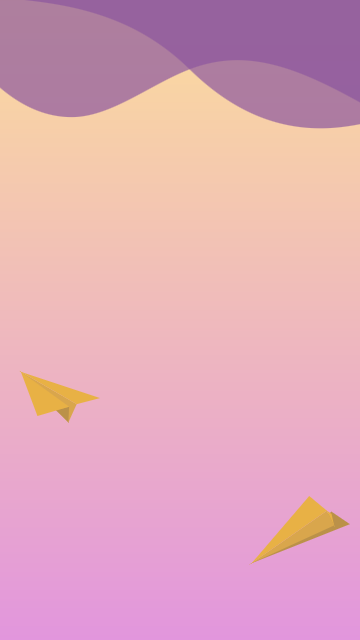
A Shadertoy shader for this background:

```glsl
// Two gold paper planes in a peach-to-orchid sky under overlapping violet waves.

const vec3 SKY_TOP = vec3(0.988, 0.866, 0.612);
const vec3 SKY_BOTTOM = vec3(0.886, 0.588, 0.866);
const vec3 VIOLET = vec3(0.545, 0.333, 0.620);
const float WAVE_OPACITY = 0.69;
const vec3 GOLD = vec3(0.910, 0.694, 0.270);
const vec3 GOLD_SHADE = vec3(0.851, 0.651, 0.300);
const vec3 GOLD_DARK = vec3(0.735, 0.570, 0.285);

// Wave knots: x, height, slope
const int KNOTS = 5;
const vec3 FALLING_WAVE[KNOTS] = vec3[KNOTS](
    vec3(0.000, 1.004, -0.056), vec3(0.264, 0.979, -0.174),
    vec3(0.528, 0.891, -0.550), vec3(0.891, 0.7995, 0.0),
    vec3(1.000, 0.806, 0.110));
const vec3 ROLLING_WAVE[KNOTS] = vec3[KNOTS](
    vec3(0.000, 0.863, -0.478), vec3(0.199, 0.817, 0.0),
    vec3(0.528, 0.892, 0.214), vec3(0.660, 0.906, 0.0),
    vec3(1.000, 0.840, -0.310));

// Smooth curve through the knots (cubic Hermite)
float waveHeight(float x, vec3 knots[KNOTS]) {
    float height = knots[0].y;
    for (int i = 0; i < KNOTS - 1; i++) {
        vec3 a = knots[i], b = knots[i + 1];
        if (x < a.x) break;
        float span = b.x - a.x;
        float t = clamp((x - a.x) / span, 0.0, 1.0);
        float s = 1.0 - t;
        height = mix(a.y, b.y, t * t * (3.0 - 2.0 * t))
               + span * t * s * (a.z * s - b.z * t);
    }
    return height;
}

float waveMask(vec2 uv, vec3 knots[KNOTS]) {
    float d = uv.y - waveHeight(uv.x, knots);
    return clamp(d / fwidth(d) + 0.5, 0.0, 1.0);
}

float cross2(vec2 a, vec2 b) {
    return a.x * b.y - a.y * b.x;
}

float edgeDistance(vec2 p, vec2 a, vec2 b) {
    return cross2(b - a, p - a) / length(b - a);
}

// Lays one antialiased triangular facet over the colour
void facet(inout vec3 color, vec2 uv, vec2 a, vec2 b, vec2 c, vec3 ink) {
    vec2 size = iResolution.xy;
    vec2 p = uv * size;
    a *= size;
    b *= size;
    c *= size;
    float winding = sign(cross2(b - a, c - a));
    float inside = min(winding * edgeDistance(p, a, b),
                   min(winding * edgeDistance(p, b, c),
                       winding * edgeDistance(p, c, a)));
    color = mix(color, ink, clamp(inside + 0.5, 0.0, 1.0));
}

void leftPlane(inout vec3 color, vec2 uv) {
    vec2 nose = vec2(0.058, 0.419);
    vec2 keel = vec2(0.190, 0.340);
    vec2 innerFold = vec2(0.192, 0.3645);
    vec2 outerFold = vec2(0.213, 0.3685);
    facet(color, uv, nose, outerFold, keel, GOLD_SHADE);
    facet(color, uv, vec2(0.155, 0.359), innerFold, keel, GOLD_DARK);
    facet(color, uv, nose, vec2(0.104, 0.350), innerFold, GOLD);
    facet(color, uv, nose, vec2(0.278, 0.378), outerFold, GOLD);
}

void rightPlane(inout vec3 color, vec2 uv) {
    vec2 nose = vec2(0.699, 0.120);
    vec2 shoulder = vec2(0.908, 0.202);
    vec2 heel = vec2(0.928, 0.179);
    facet(color, uv, nose, vec2(0.921, 0.2005), vec2(0.972, 0.181), GOLD_DARK);
    facet(color, uv, nose, shoulder, heel, GOLD_SHADE);
    facet(color, uv, nose, vec2(0.859, 0.225), shoulder, GOLD);
    facet(color, uv, shoulder, vec2(0.921, 0.197), heel, GOLD);
}

void mainImage(out vec4 fragColor, in vec2 fragCoord) {
    vec2 uv = fragCoord / iResolution.xy;
    vec3 color = mix(SKY_BOTTOM, SKY_TOP, uv.y);

    // Translucent waves deepen where they overlap
    color = mix(color, VIOLET, WAVE_OPACITY * waveMask(uv, FALLING_WAVE));
    color = mix(color, VIOLET, WAVE_OPACITY * waveMask(uv, ROLLING_WAVE));

    leftPlane(color, uv);
    rightPlane(color, uv);
    fragColor = vec4(color, 1.0);
}
```
